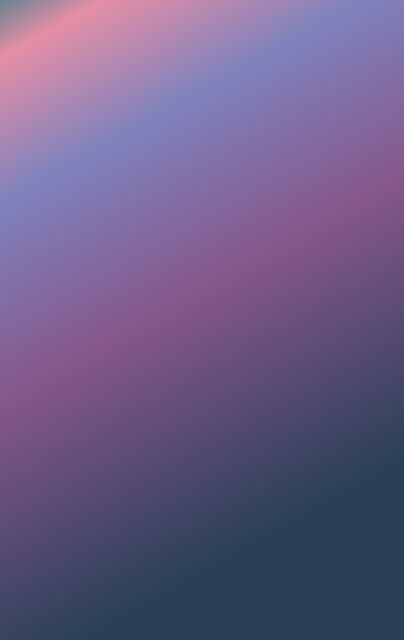
Give the GLSL for this background, as a Shadertoy shader.

```glsl
// Slanted dusk gradient: teal corner, pink, periwinkle, plum, then flat navy.

// Position of x between two stops, clamped to 0..1
float ramp(float start, float end, float x) {
    return clamp((x - start) / (end - start), 0.0, 1.0);
}

void mainImage(out vec4 fragColor, in vec2 fragCoord) {
    // Canvas-height units, measured from the upper left corner
    vec2 p = vec2(fragCoord.x, iResolution.y - fragCoord.y) / iResolution.y;

    // Distance along the slanted gradient axis
    float depth = p.y + 0.56 * p.x;

    // Colour stops, from the corner downwards
    vec3 teal = vec3(0.41, 0.51, 0.57);
    vec3 pink = vec3(0.895, 0.56, 0.65);
    vec3 periwinkle = vec3(0.50, 0.51, 0.74);
    vec3 plum = vec3(0.52, 0.34, 0.54);
    vec3 navy = vec3(0.165, 0.25, 0.345);

    vec3 color = mix(teal, pink, ramp(0.0, 0.091, depth));
    color = mix(color, periwinkle, ramp(0.091, 0.318, depth));
    color = mix(color, plum, ramp(0.318, 0.634, depth));
    color = mix(color, navy, ramp(0.634, 1.07, depth));

    fragColor = vec4(color, 1.0);
}
```
